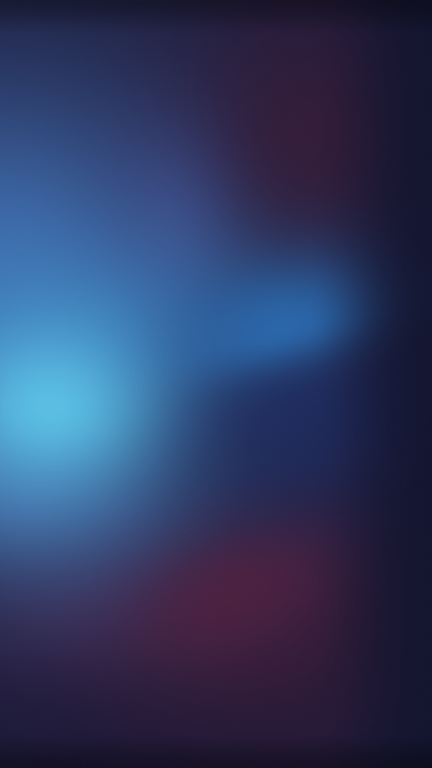
Write a WebGL 2 fragment shader that draws this background.

```glsl
#version 300 es
precision highp float;

uniform vec2 u_resolution;
out vec4 outColor;

const float ASPECT = 0.5625;

const vec3 NIGHT  = vec3(0.11, 0.10, 0.22);
const vec3 EDGE   = vec3(0.07, 0.08, 0.18);
const vec3 HAZE   = vec3(0.24, 0.40, 0.65);
const vec3 MIST   = vec3(0.28, 0.46, 0.69);
const vec3 AZURE  = vec3(0.25, 0.53, 0.77);
const vec3 CYAN   = vec3(0.36, 0.76, 0.90);
const vec3 STREAK = vec3(0.17, 0.42, 0.69);
const vec3 NAVY   = vec3(0.12, 0.17, 0.37);
const vec3 VIOLET = vec3(0.25, 0.31, 0.56);
const vec3 MAUVE  = vec3(0.25, 0.19, 0.36);
const vec3 PLUM   = vec3(0.21, 0.11, 0.22);
const vec3 WINE   = vec3(0.32, 0.13, 0.25);

// Sine-free hash in the range 0..1
float hash(vec2 p) {
    vec3 q = fract(vec3(p.xyx) * 0.1031);
    q += dot(q, q.yzx + 33.33);
    return fract((q.x + q.y) * q.z);
}

// Tilted Gaussian spot; reach holds its side, upper and lower radii
float glow(vec2 p, vec2 center, vec3 reach, float tilt) {
    vec2 d = p - center;
    float c = cos(tilt), s = sin(tilt);
    d = vec2(c * d.x + s * d.y, c * d.y - s * d.x);
    d /= vec2(reach.x, d.y > 0.0 ? reach.y : reach.z);
    return exp(-dot(d, d));
}

// Cool light on the left, warm shade at the upper right
vec3 upperField(vec3 col, vec2 p) {
    col = mix(col, HAZE, glow(p, vec2(0.0, 0.66), vec3(0.30, 0.26, 0.24), 0.0));
    col = mix(col, PLUM, 0.88 * glow(p, vec2(0.40, 0.82), vec3(0.17, 0.18, 0.17), 0.0));
    return mix(col, VIOLET, 0.65 * glow(p, vec2(0.22, 0.70), vec3(0.085, 0.13, 0.12), 0.0));
}

// Blue mist fading into red shade at the bottom
vec3 lowerField(vec3 col, vec2 p) {
    col = mix(col, PLUM, 0.75 * glow(p, vec2(0.36, 0.16), vec3(0.22, 0.18, 0.16), 0.0));
    col = mix(col, MAUVE, 0.65 * glow(p, vec2(0.12, 0.22), vec3(0.18, 0.10, 0.10), 0.2));
    col = mix(col, MIST, 0.92 * glow(p, vec2(0.04, 0.37), vec3(0.20, 0.14, 0.13), 0.0));
    return mix(col, WINE, 0.88 * glow(p, vec2(0.31, 0.235), vec3(0.15, 0.075, 0.09), 0.4));
}

// Bright core, dark hollow and slanted streak across the middle
vec3 middleField(vec3 col, vec2 p) {
    col = mix(col, AZURE, 0.85 * glow(p, vec2(0.09, 0.55), vec3(0.22, 0.14, 0.14), 0.0));
    col = mix(col, NAVY, 0.88 * glow(p, vec2(0.39, 0.46), vec3(0.17, 0.12, 0.12), 0.0));
    col = mix(col, STREAK, 0.92 * glow(p, vec2(0.37, 0.573), vec3(0.145, 0.085, 0.05), 0.25));
    return mix(col, CYAN, 0.95 * glow(p, vec2(0.065, 0.469), vec3(0.125, 0.10, 0.095), 0.0));
}

// Dark right side and narrow top and bottom borders
vec3 vignette(vec3 col, vec2 p) {
    col = mix(col, EDGE, 0.85 * smoothstep(0.40, 0.56, p.x));
    float border = smoothstep(0.0, 0.05, min(p.y, 1.0 - p.y));
    return col * mix(0.68, 1.0, border);
}

void main() {
    vec2 p = gl_FragCoord.xy / u_resolution * vec2(ASPECT, 1.0);
    vec3 col = upperField(NIGHT, p);
    col = lowerField(col, p);
    col = middleField(col, p);
    col = vignette(col, p);

    // Faint grain hides banding
    col += (hash(floor(p * 512.0)) - 0.5) / 255.0;
    outColor = vec4(col, 1.0);
}
```
